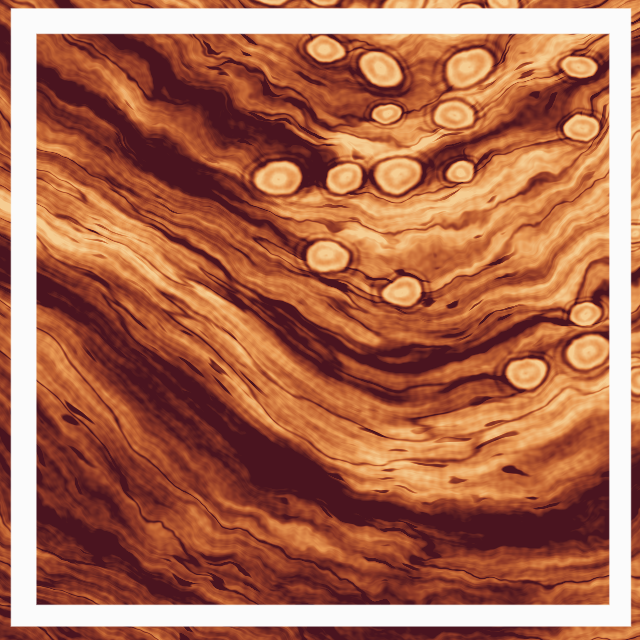
Write a Shadertoy shader that draws this texture.

```glsl
// Polished burl wood behind a square white frame.
// A valley-shaped height field bends the grain; stretched gradient noise
// makes bands, fibres, veins and flecks, and a hashed grid scatters knots.

#define BRIGHTNESS 0.10
#define CONTRAST 1.12
#define WARP 0.030
#define KNOT_CELL 0.095
#define KNOT_SHARE 0.55
#define BAND_FREQ vec2(2.6, 14.0)
#define FIBRE_FREQ vec2(8.0, 52.0)
#define FLECK_FREQ vec2(22.0, 90.0)
#define MAIN_VEIN 0.375
#define EDGE 0.0015

const vec3 UMBER = vec3(0.29, 0.08, 0.12);
const vec3 RUSSET = vec3(0.56, 0.22, 0.15);
const vec3 AMBER = vec3(0.76, 0.39, 0.20);
const vec3 HONEY = vec3(0.91, 0.60, 0.33);
const vec3 CREAM = vec3(0.96, 0.80, 0.57);
const vec3 FRAME_WHITE = vec3(0.985);

vec2 hash2(vec2 p) {
    vec3 a = fract(p.xyx * vec3(0.1031, 0.1030, 0.0973));
    a += dot(a, a.yzx + 33.33);
    return fract((a.xx + a.yz) * a.zy);
}

float slopeAt(vec2 cell, vec2 offset) {
    float angle = 6.2832 * hash2(cell).x;
    return dot(vec2(cos(angle), sin(angle)), offset);
}

float gradientNoise(vec2 p) {
    vec2 i = floor(p), f = p - i, e = vec2(0.0, 1.0);
    vec2 w = f * f * f * (f * (f * 6.0 - 15.0) + 10.0);
    return 1.4 * mix(
        mix(slopeAt(i, f), slopeAt(i + e.yx, f - e.yx), w.x),
        mix(slopeAt(i + e.xy, f - e.xy), slopeAt(i + 1.0, f - 1.0), w.x), w.y);
}

float fbm(vec2 p) {
    float sum = 0.0, amp = 1.0;
    for (int i = 0; i < 4; i++) {
        sum += amp * gradientNoise(p);
        p = p * 2.03 + 17.3;
        amp *= 0.5;
    }
    return sum;
}

float bump(float v, float centre, float width) {
    float d = (v - centre) / width;
    return exp(-d * d);
}

// Height above a rounded valley: steep on the left, gentle on the right.
float grainHeight(vec2 p) {
    float rise = smoothstep(0.2, 0.5, p.y);
    float d = p.x - mix(0.62, 0.52, smoothstep(0.5, 0.8, p.y));
    return p.y - mix(-0.20, -0.15, rise) * d
               - mix(0.42, 0.60, rise) * sqrt(d * d + 0.01);
}

// Distance to the nearest knot, in knot radii.
float knotDistance(vec2 p) {
    vec2 cell = floor(p / KNOT_CELL);
    float nearest = 9.0;
    for (int y = -1; y <= 1; y++)
    for (int x = -1; x <= 1; x++) {
        vec2 id = cell + vec2(x, y);
        vec2 place = hash2(id + 41.0), kind = hash2(id + 87.0);
        vec2 centre = (id + 0.25 + 0.5 * place) * KNOT_CELL;
        bool inBurl = centre.x > 0.36 && centre.y + 0.35 * centre.x > 0.69;
        if (!inBurl || kind.x > KNOT_SHARE) continue;
        float tilt = place.x - 0.5;
        vec2 d = mat2(cos(tilt), -sin(tilt), sin(tilt), cos(tilt)) * (p - centre);
        float radius = mix(0.017, 0.036, kind.y);
        nearest = min(nearest, length(d * vec2(0.85, 1.2)) / radius);
    }
    return nearest;
}

// Broad light and dark zones that follow the grain.
float zoneTone(vec2 p, float h) {
    float left = 1.0 - smoothstep(0.25, 0.5, p.x);
    float tone = 0.75 * bump(h, 0.27, 0.08) - 1.6 * bump(h, 0.13, 0.04);
    tone -= 1.3 * left * bump(h, 0.56, 0.06) + 1.3 * bump(h, 0.68, 0.022);
    tone += 0.7 * smoothstep(0.4, 0.8, p.x) * smoothstep(0.45, 0.7, p.y);
    tone -= 0.5 * (1.0 - smoothstep(0.0, 0.1, h));
    tone -= 1.5 * bump(length((p - vec2(0.47, 0.27)) * vec2(1.0, 1.6)), 0.0, 0.07);
    return tone - 0.7 * bump(length(p - vec2(0.22, 0.27)), 0.0, 0.11);
}

float woodTone(vec2 uv) {
    float burl = smoothstep(0.55, 0.85, uv.y + 0.35 * uv.x);
    float wild = max(burl, 1.0 - smoothstep(0.15, 0.35, uv.y));
    vec2 p = uv + WARP * (0.6 + 0.5 * wild) * vec2(fbm(uv * 3.5), fbm(uv * 3.5 + 31.0));
    float knot = knotDistance(uv + 0.006 * vec2(fbm(uv * 14.0), fbm(uv * 14.0 + 9.0)));
    float h = grainHeight(p) + 0.014 * wild * fbm(uv * 11.0 + 5.0);
    h += 0.018 * exp(-0.4 * knot * knot);
    vec2 grain = vec2(p.x, h);

    float tone = zoneTone(p, h) + 1.05 * fbm(grain * BAND_FREQ);
    tone += 0.8 * fbm(grain * FIBRE_FREQ) + 0.3 * gradientNoise(uv * 95.0);
    tone -= 1.2 * bump(fbm(grain * vec2(1.8, 9.0) + 3.0), 0.0, 0.05);
    float fleckZone = smoothstep(-0.2, 0.4, gradientNoise(uv * 6.0 + 70.0));
    tone -= 1.6 * fleckZone * smoothstep(0.35, 0.6, gradientNoise(grain * FLECK_FREQ));

    float veinFade = smoothstep(0.2, 0.28, uv.x);
    tone -= veinFade * (2.4 * bump(h, MAIN_VEIN, 0.006) + 1.1 * bump(h, MAIN_VEIN - 0.042, 0.011));

    // Pale knot hearts, ringed by dark rims.
    float heart = 1.2 + 0.35 * sin(knot * 9.0) + 0.5 * fbm(uv * 30.0);
    tone = mix(heart, tone, smoothstep(0.75, 1.3, knot));
    return tone - 1.5 * bump(knot, 1.08, 0.14) - 0.6 * bump(knot, 1.5, 0.12);
}

vec3 woodColour(float tone) {
    vec3 c = mix(UMBER, RUSSET, clamp((tone + 1.45) / 0.90, 0.0, 1.0));
    c = mix(c, AMBER, clamp((tone + 0.55) / 0.75, 0.0, 1.0));
    c = mix(c, HONEY, clamp((tone - 0.20) / 0.75, 0.0, 1.0));
    return mix(c, CREAM, clamp((tone - 0.95) / 0.85, 0.0, 1.0));
}

float boxMask(vec2 p, vec2 centre, vec2 halfSize) {
    vec2 d = abs(p - centre) - halfSize;
    return 1.0 - smoothstep(-EDGE, EDGE, max(d.x, d.y));
}

void mainImage(out vec4 fragColor, in vec2 fragCoord) {
    vec2 uv = (fragCoord - 0.5 * iResolution.xy) / min(iResolution.x, iResolution.y) + 0.5;
    vec3 colour = woodColour(CONTRAST * woodTone(uv) + BRIGHTNESS);
    float frame = boxMask(uv, vec2(0.5015, 0.504), vec2(0.4845, 0.483))
                - boxMask(uv, vec2(0.5045, 0.501), vec2(0.4475, 0.446));
    fragColor = vec4(mix(colour, FRAME_WHITE, frame), 1.0);
}
```
